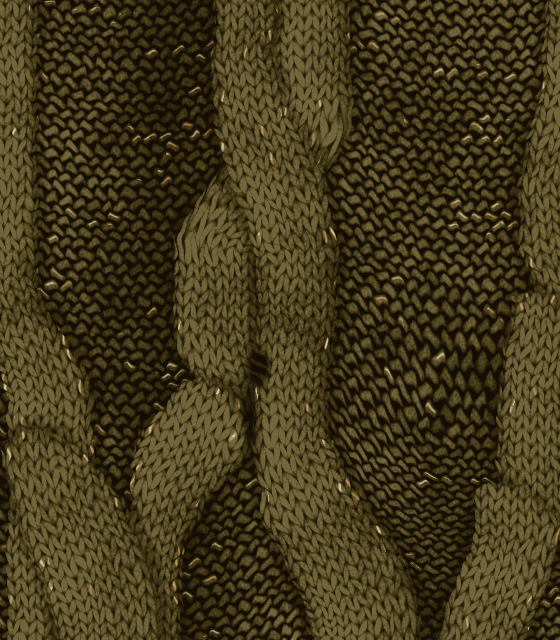
Write a WebGL 2 fragment shader that draws this texture.

```glsl
#version 300 es
precision highp float;
// Olive cable-knit fabric: braided stocking-stitch cables over purl rows, with gold glints.
uniform vec2 u_resolution;
out vec4 fragColor;

float hash(vec2 p) {
    p = fract(p * vec2(0.1031, 0.1137));
    p += dot(p, p.yx + 33.33);
    return fract((p.x + p.y) * p.x * 91.7);
}

// Gradient noise, roughly -0.7 to 0.7
float grad(vec2 cell, vec2 offset) {
    float angle = 6.2832 * hash(cell + 71.0);
    return dot(vec2(cos(angle), sin(angle)), offset);
}

float noise(vec2 p) {
    vec2 i = floor(p), f = p - i, w = f * f * (3.0 - 2.0 * f), e = vec2(1, 0);
    return mix(mix(grad(i, f), grad(i + e, f - e), w.x),
               mix(grad(i + e.yx, f - e.yx), grad(i + 1.0, f - 1.0), w.x), w.y);
}

float bump(float x) { return exp(-x * x); }

// Cable strand at depth t below the top edge: centre, half width, start, end
vec4 strand(int i, float t) {
    if (i == 0) return vec4(0.485 - 0.14 * smoothstep(0.17, 0.4, t) + 0.03 * smoothstep(0.52, 0.66, t),
        0.06 + 0.01 * smoothstep(0.3, 0.42, t) - 0.02 * smoothstep(0.5, 0.62, t), -1, 0.65);
    if (i == 1) return vec4(0.345 - 0.11 * smoothstep(0.55, 0.9, t), 0.047 + 0.035 * bump((t - 0.69) / 0.07), 0.6, 2);
    if (i == 2) return vec4(0.5 + 0.02 * t, 0.035, 0.87, 2);
    if (i == 3) return vec4(0.382 + 0.084 * smoothstep(0.08, 0.44, t) - 0.012 * smoothstep(0.45, 0.62, t)
        + 0.12 * smoothstep(0.66, 1.0, t), 0.045 + 0.024 * bump((t - 0.28) / 0.12)
        + 0.012 * smoothstep(0.3, 0.5, t) + 0.024 * smoothstep(0.68, 0.85, t), -1, 2);
    if (i == 4) return vec4(0.018 + 0.06 * smoothstep(0.42, 0.64, t), 0.036 + 0.03 * smoothstep(0.44, 0.62, t), -1, 2);
    if (i == 5) return vec4(0.085 + 0.085 * smoothstep(0.68, 1.0, t), 0.08, 0.68, 2);
    if (i == 6) return vec4(0.905 - 0.045 * bump((t - 0.32) / 0.14), 0.048, -1, 0.54);
    if (i == 7) return vec4(0.86 - 0.02 * smoothstep(0.45, 0.65, t), 0.058, 0.46, 0.88);
    return vec4(0.808 - 0.06 * smoothstep(0.82, 1.03, t), 0.066, 0.76, 2);
}

// Stocking stitch: slanted V legs; returns height and glint
vec2 plainStitch(vec2 q, float rate) {
    float f = fract(q.x) - 0.5, y = q.y - abs(f) * 1.4;
    float a = abs(f) * 4.0 - 1.0, b = fract(y) - 0.5;
    vec2 id = vec2(floor(q.x) * 2.0 + step(0.0, f), floor(y));
    float height = 1.0 - smoothstep(0.1, 1.5, 0.75 * a * a + 3.4 * b * b);
    float streak = 1.0 - smoothstep(0.05, 0.4, abs(a - 0.2 + b * 0.8));
    float ends = 1.0 - smoothstep(0.25, 0.55, abs(b));
    height *= 0.86 + 0.28 * hash(id + 5.0);
    return vec2(height, step(1.0 - rate, hash(id)) * streak * ends);
}

// Purl stitch: staggered arched bumps; returns height and glint
vec2 purlStitch(vec2 q, float rate) {
    q.y += 0.16 * sin(q.x * 6.2832);
    float row = floor(q.y);
    q.x += 0.5 * mod(row, 2.0);
    float a = fract(q.x) - 0.5, b = fract(q.y) - 0.5 + a * a;
    vec2 id = vec2(floor(q.x), row);
    float height = 1.0 - smoothstep(0.04, 1.1, 3.2 * a * a + 4.0 * b * b);
    float streak = (1.0 - smoothstep(0.02, 0.17, abs(b - 0.12))) * (1.0 - smoothstep(0.15, 0.48, abs(a)));
    height *= 0.84 + 0.32 * hash(id + 9.0);
    return vec2(height, step(1.0 - rate, hash(id)) * streak);
}

void main() {
    vec2 p = gl_FragCoord.xy / u_resolution.y;
    vec2 warped = p + 0.008 * vec2(noise(p * 19.0), noise(p * 17.0 + 40.0))
        + 0.0045 * vec2(noise(p * 47.0 + 5.0), noise(p * 43.0 + 60.0));
    float t = 1.0 - warped.y;

    // Purl ground: rows sag between cables and fan out beside the lower one
    float sag = mod(p.x + 0.08, 0.56) - 0.28;
    float fan = 0.55 * clamp(p.x - 0.5, 0.0, 0.16) * bump((t - 0.7) / 0.16);
    vec2 ground = vec2(warped.x, warped.y - 0.95 * sag * sag + fan);
    float cluster = smoothstep(0.05, 0.4, noise(ground * vec2(6.0, 22.0) + 9.0));
    vec2 knit = purlStitch(ground / vec2(0.0225, 0.0168), 0.03 + 0.34 * cluster);
    float dusk = 1.0 - 0.4 * bump((p.x - 0.26) / 0.1) - 0.25 * bump((p.x - 0.72) / 0.11) * t;
    float height = (0.04 + 0.76 * knit.x) * dusk;
    float glint = knit.y * 0.85;

    // Strands, each layered over the last with a scalloped edge and contact shadow
    for (int i = 0; i < 9; i++) {
        vec4 s = strand(i, t);
        float slope = (strand(i, t - 0.004).x - strand(i, t + 0.004).x) / 0.008;
        float across = (warped.x - s.x) / sqrt(1.0 + slope * slope);
        float along = warped.y + slope * (warped.x - s.x);
        float curve = 9.0 * across * across + 0.45 * across;
        float inside = min(s.y - abs(across), min(t - s.z, s.w - t) - curve);
        float rim = 1.0 - smoothstep(0.0, 0.022, inside);
        vec2 v = plainStitch(vec2(across / 0.0225, along / 0.0215) + float(i) * 13.0, 0.018 + 0.11 * rim);
        inside += 0.008 * (v.x - 0.6);
        float lit = (0.17 + 0.77 * v.x) * mix(0.66, 1.0, smoothstep(-0.006, 0.026, inside));
        lit *= 1.0 - 0.14 * across / s.y;
        float cover = smoothstep(-0.0025, 0.0025, inside);
        float shadow = mix(0.55, 1.0, smoothstep(0.0, 0.028, -inside));
        height = mix(height * shadow, lit, cover);
        glint = mix(glint * shadow, v.y, cover);
    }

    // Gap where the strands part, crossed by loose yarn, and the slit below it
    vec2 gap = (p - vec2(0.405, 0.425)) / vec2(0.02, 0.034);
    float bars = smoothstep(0.0, 1.0, sin((p.y + 0.5 * p.x) * 330.0 + 3.0 * noise(p * 50.0)));
    float hole = 1.0 - smoothstep(0.4, 1.2, length(gap));
    height = mix(height, 0.02 + 0.35 * bars, hole);
    height *= 1.0 - 0.6 * bump((p.x - 0.393) / 0.014) * bump((p.y - 0.34) / 0.06);

    // Fuzzy yarn fibres and uneven light
    float fibre = noise(p * vec2(260.0, 190.0)) + 0.6 * noise(p * 420.0 + 7.0);
    height *= 1.0 + 0.34 * fibre + 0.34 * noise(p * 5.0 + 3.0) + 0.25 * noise(p * 14.0);
    height = 1.15 * height - 0.12 + 0.04 * fibre;

    vec3 color = mix(vec3(0.075, 0.05, 0.012), vec3(0.24, 0.20, 0.07), smoothstep(-0.12, 0.5, height));
    color = mix(color, vec3(0.45, 0.40, 0.24), smoothstep(0.3, 1.05, height));
    vec3 gold = mix(vec3(0.69, 0.50, 0.26), vec3(0.92, 0.85, 0.68), hash(floor(p * 60.0)));
    fragColor = vec4(mix(color, gold, clamp(glint, 0.0, 1.0) * 0.9), 1.0);
}
```
